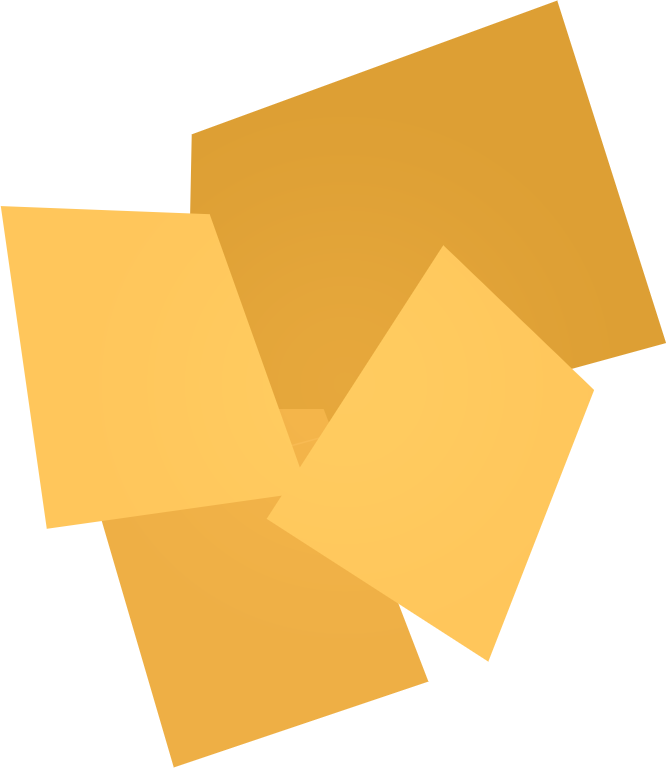
A WebGL 1 fragment shader for this background:

```glsl
precision highp float;
// Four overlapping paper sheets in amber tones on white, lit from the middle.
// Each sheet is a convex quad made of four half-planes, painted back to front;
// a soft radial glow warms the paper and a thin seam crosses the lower sheet.

uniform vec2 u_resolution;

// Signed distance to the line a-b, positive on its left side.
float edgeSide(vec2 p, vec2 a, vec2 b) {
  vec2 dir = normalize(b - a);
  return dot(p - a, vec2(-dir.y, dir.x));
}

// Convex quad with clockwise corners, negative inside.
float quad(vec2 p, vec2 a, vec2 b, vec2 c, vec2 d) {
  return max(max(edgeSide(p, a, b), edgeSide(p, b, c)),
             max(edgeSide(p, c, d), edgeSide(p, d, a)));
}

// Antialiased coverage of a signed distance.
float cover(float dist, float pixel) {
  return clamp(0.5 - dist / pixel, 0.0, 1.0);
}

void main() {
  // Height runs from 0 to 1, width from 0 to 0.871.
  float scale = min(u_resolution.y, u_resolution.x / 0.871);
  float pixel = 1.0 / scale;
  vec2 p = (gl_FragCoord.xy - 0.5 * u_resolution) / scale + vec2(0.4355, 0.5);

  // Sheets
  float back = quad(p, vec2(0.250, 0.8255), vec2(0.7266, 1.0),
                       vec2(0.8685, 0.5534), vec2(0.241, 0.3815));
  float lower = quad(p, vec2(0.090, 0.4674), vec2(0.422, 0.4674),
                        vec2(0.5586, 0.112), vec2(0.2266, 0.0));
  float left = quad(p, vec2(0.001, 0.732), vec2(0.2734, 0.7214),
                       vec2(0.4023, 0.3594), vec2(0.061, 0.3112));
  float right = quad(p, vec2(0.578, 0.681), vec2(0.7747, 0.4922),
                        vec2(0.6367, 0.138), vec2(0.3477, 0.3242));

  // Glow around the middle of the arrangement
  float radius = length(p - vec2(0.45, 0.5));
  float glow = 1.0 - smoothstep(0.0, 0.4, radius);

  vec3 darkAmber = vec3(0.867, 0.624, 0.204) + glow * vec3(0.035, 0.033, 0.03);
  vec3 midAmber = vec3(0.933, 0.686, 0.271) + glow * vec3(0.025, 0.025, 0.02);
  vec3 paleAmber = vec3(1.0, 0.776, 0.357) + glow * vec3(0.0, 0.022, 0.018);

  // Seam where the back sheet ends beneath the lower one
  float seam = cover(abs(back) - 0.001, pixel);
  midAmber = mix(midAmber, vec3(0.98, 0.74, 0.34), 0.7 * seam);

  // Paint back to front
  vec3 color = vec3(1.0);
  color = mix(color, darkAmber, cover(back, pixel));
  color = mix(color, midAmber, cover(lower, pixel));
  color = mix(color, paleAmber, cover(left, pixel));
  color = mix(color, paleAmber, cover(right, pixel));
  gl_FragColor = vec4(color, 1.0);
}
```
